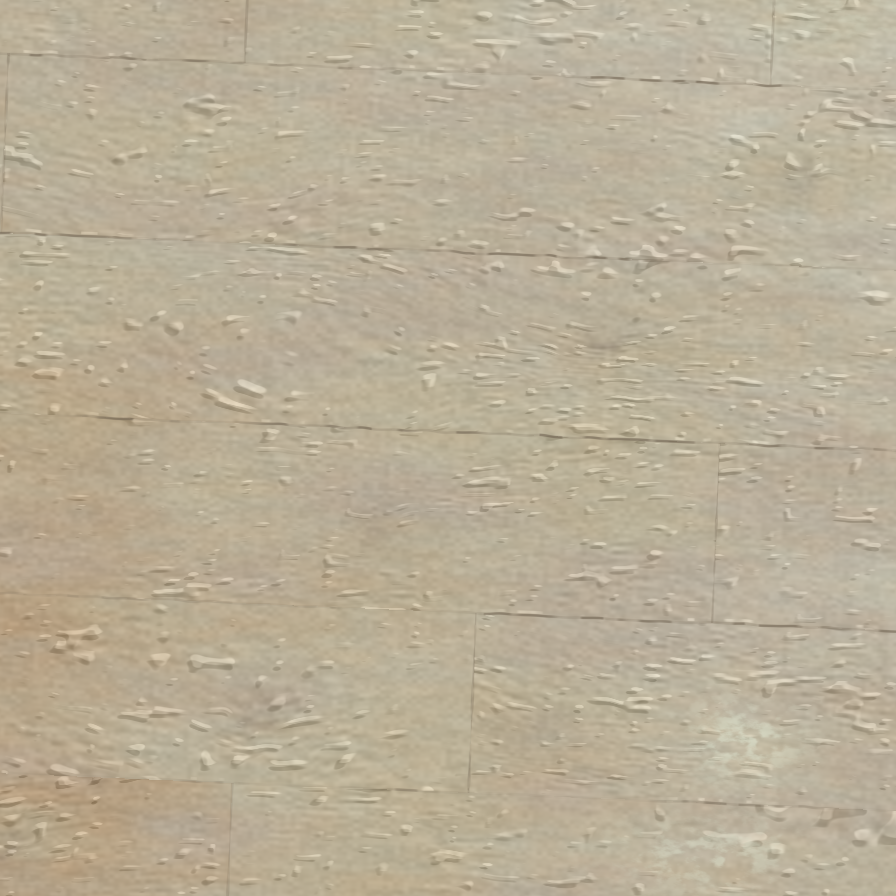
A WebGL 1 fragment shader for this texture:

```glsl
precision highp float;
// Pale oak floor: slightly tilted, staggered planks with embossed grain, knots and soft gloss.
uniform vec2 u_resolution;

const vec3 PALE = vec3(0.765, 0.745, 0.672);
const vec3 BEIGE = vec3(0.732, 0.694, 0.603);
const vec3 WARM = vec3(0.708, 0.618, 0.500);
const vec3 MAUVE = vec3(0.708, 0.655, 0.592);
const vec3 STRAW = vec3(0.735, 0.695, 0.580);
const vec3 SEAM = vec3(0.45, 0.40, 0.33);
const vec3 KNOT = vec3(0.56, 0.51, 0.46);
const vec3 GLOSS = vec3(0.86, 0.88, 0.80);

const float TILT = 0.042;          // slope of the boards
const float ROW_HEIGHT = 0.201;
const float ROW_ORIGIN = 0.137;    // height of the seam below row 0
const float PLANK_LENGTH = 1.34;
const float JOINT_ORIGIN = 0.518;  // end joint of row 0
const float JOINT_STEP = 0.264;    // joint shift from row to row
const float OFFCUT_ROW = 4.0;      // row that holds one short plank
const float OFFCUT_LENGTH = 0.588;
const float SEAM_WIDTH = 0.0022;
const float JOINT_WIDTH = 0.0016;
const float KNOT_SPACING = 0.42;
const float RELIEF = 0.060;
const float FLECK = 0.11;
const float SPECKLE = 0.050;

float hash(vec2 p) {
  return fract(sin(dot(p, vec2(127.1, 311.7))) * 43758.5453);
}

float noise(vec2 p) {
  vec2 i = floor(p), f = fract(p);
  f = f * f * (3.0 - 2.0 * f);
  return mix(mix(hash(i), hash(i + vec2(1.0, 0.0)), f.x),
             mix(hash(i + vec2(0.0, 1.0)), hash(i + vec2(1.0, 1.0)), f.x), f.y);
}

float fbm(vec2 p) {
  float sum = 0.0, amp = 0.5;
  for (int i = 0; i < 4; i++) {
    sum += amp * noise(p);
    p = mat2(0.98, 0.2, -0.2, 0.98) * p * 2.03 + 17.3;
    amp *= 0.5;
  }
  return sum / 0.9375;
}

// Coverage of a line of the given width at distance d, softened by one pixel.
float stroke(float d, float width, float px) {
  return 1.0 - smoothstep(width * 0.5 - px * 0.5, width * 0.5 + px, abs(d));
}

// Soft spot around c, stretched by the given radii.
float spot(vec2 p, vec2 c, vec2 radii) {
  vec2 d = (p - c) / radii;
  return exp(-dot(d, d));
}

void main() {
  vec2 uv = gl_FragCoord.xy / u_resolution;
  float px = 1.0 / min(u_resolution.x, u_resolution.y);

  // Board coordinates: p.x along the planks, p.y across them
  vec2 p = vec2(uv.x - TILT * uv.y, uv.y + TILT * uv.x);
  float v = (p.y - ROW_ORIGIN) / ROW_HEIGHT;
  float row = floor(v);
  float run = p.x - JOINT_ORIGIN - JOINT_STEP * row;
  float along = mod(run, PLANK_LENGTH);
  float isOffcut = 1.0 - step(0.5, abs(row - OFFCUT_ROW));
  vec2 id = vec2(row, floor(run / PLANK_LENGTH) + 0.5 * isOffcut * step(OFFCUT_LENGTH, along));
  vec2 shift = vec2(hash(id + 3.7), hash(id + 9.1)) * 20.0;

  // One possible knot per stretch of board
  float stagger = 0.5 * mod(row, 2.0);
  vec2 cell = vec2(floor(p.x / KNOT_SPACING + stagger), row);
  vec2 center = vec2((cell.x - stagger + mix(0.25, 0.75, hash(cell + 1.3))) * KNOT_SPACING,
                     (row + mix(0.35, 0.65, hash(cell + 5.9))) * ROW_HEIGHT + ROW_ORIGIN);
  float present = step(0.35, hash(cell + 8.2)) * mix(0.5, 1.0, hash(cell + 2.6));
  vec2 ragged = p + 0.03 * (vec2(noise(p * 38.0), noise(p * 38.0 + 9.0)) - 0.5);
  float halo = present * spot(ragged, center, vec2(0.06, 0.034));
  float core = present * spot(ragged, center, vec2(0.022, 0.013));

  // Broad colour: warmer at lower left, greyer at upper right, gently clouded in hue
  float streak = fbm(p * vec2(1.8, 15.0) + shift * 0.3) - 0.5;
  float cloud = fbm(p * vec2(4.0, 8.0) + 4.0) - 0.5;
  float tone = 0.14 + 0.44 * uv.x + 0.22 * uv.y + 0.6 * streak + 0.6 * cloud;
  vec3 color = mix(WARM, BEIGE, smoothstep(-0.10, 0.5, tone));
  color = mix(color, PALE, smoothstep(0.48, 1.0, tone));
  float hue = fbm(p * vec2(4.5, 13.0) + 43.0);
  color = mix(color, MAUVE, 0.55 * smoothstep(0.48, 0.75, hue));
  color = mix(color, STRAW, 0.45 * smoothstep(0.5, 0.28, hue));
  color = mix(color, KNOT, 0.20 * halo + 0.55 * core * noise(p * vec2(70.0, 120.0)));

  // Soft grain bends in arches and around knots; its slope is lit from above
  float bend = 0.07 * noise(p * vec2(3.2, 7.0) + shift) + 0.018 * halo;
  vec2 grain = vec2(p.x * 62.0, (p.y + bend) * 185.0) + shift;
  grain += 0.7 * vec2(noise(p * 45.0), noise(p * 45.0 + 5.0));
  float slope = noise(grain) - noise(grain + vec2(0.3, 0.7));
  float patches = smoothstep(0.38, 0.75, fbm(p * vec2(8.0, 19.0) + shift + 31.0));
  color += RELIEF * slope * (0.45 + 0.9 * patches);
  color += 0.035 * (fbm(grain * vec2(0.22, 0.35) + 7.0) - 0.5);

  // Sparse crisp flecks: a bright pore edge with a dark one just beneath
  vec2 pore = grain * vec2(0.85, 0.95) + 13.0;
  float density = 0.86 - 0.14 * patches;
  float lit = smoothstep(density, density + 0.14, noise(pore));
  float shade = smoothstep(density, density + 0.14, noise(pore + vec2(0.2, 0.85)));
  color += FLECK * (lit - 0.95 * shade);

  // Fine mottling in light and a little in hue
  color += SPECKLE * (noise(p * vec2(170.0, 220.0)) - 0.5);
  color += vec3(0.010, -0.002, -0.010) * (noise(p * vec2(28.0, 60.0) + 3.0) - 0.5) * 2.0;

  // Seams survive as straight, interrupted dashes flecked with light
  float seamId = floor(v + 0.5);
  float jitter = 0.0022 * (noise(vec2(p.x * 55.0, seamId * 3.0)) - 0.5);
  float edge = (v - seamId) * ROW_HEIGHT + jitter;
  float wear = smoothstep(0.25, 0.65, noise(vec2(p.x * 9.0, seamId * 7.3)));
  float dash = smoothstep(0.42, 0.68, noise(vec2(p.x * 75.0, seamId * 5.1)));
  float chip = smoothstep(0.6, 0.85, noise(vec2(p.x * 95.0, seamId * 9.7)));
  color = mix(color, SEAM, stroke(edge, SEAM_WIDTH, px) * (0.07 + wear * (0.13 + 0.45 * dash)));
  color += 0.10 * chip * wear * stroke(edge - 0.0035, 0.0025, px);

  // End joints, fainter still
  float joint = min(along, PLANK_LENGTH - along);
  joint = min(joint, mix(1.0, abs(along - OFFCUT_LENGTH), isOffcut));
  joint += 0.0015 * (noise(vec2(row, p.y * 60.0)) - 0.5);
  float fade = 0.04 + 0.36 * noise(vec2(row * 4.7, p.y * 75.0));
  color = mix(color, SEAM, stroke(joint, JOINT_WIDTH, px) * fade);

  // Reflected light, broken up by the embossing
  float gloss = spot(uv, vec2(0.83, 0.175), vec2(0.07, 0.05))
              + 0.8 * spot(uv, vec2(0.79, 0.045), vec2(0.11, 0.045))
              + 0.4 * spot(uv, vec2(0.96, 0.98), vec2(0.13, 0.06));
  float glints = smoothstep(0.42, 0.75, fbm(p * vec2(65.0, 110.0)));
  color = mix(color, GLOSS, clamp(gloss * (0.20 + 0.55 * glints), 0.0, 1.0));

  gl_FragColor = vec4(clamp(color, 0.0, 1.0), 1.0);
}
```
